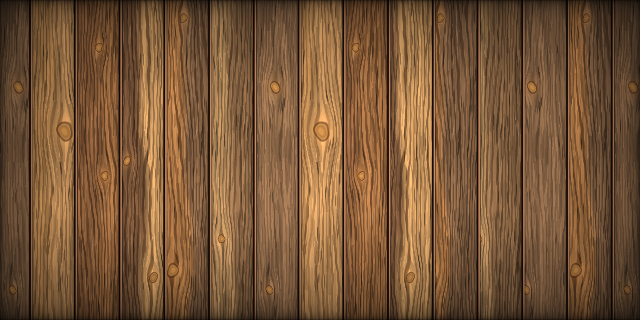
A Shadertoy shader for this texture:

```glsl
// Weathered vertical planks: six board types recur across the wall, sliding a little each cycle.
// Layered sines bend the grain, which parts around knots; stretched cellular noise
// adds fibres, mottling and worn streaks. Dark seams and a vignette finish it.

const float PITCH = 0.13985;        // plank width, in canvas heights
const float FIRST_SEAM = 0.0938;
const float SEAM_HALF = 0.0027;
const float LIP_WIDTH = 0.0045;     // lit edge beside each seam
const float GROOVE_HALF = 0.0012;   // thin dark line beyond the lip
const float CYCLE_SLIDE = 0.26;     // sideways slide of the boards per cycle
const float MINOR_KNOT = 0.013;
const float GRAIN_DARK = 0.48;
const float EXPOSURE = 1.15;
const float TAU = 6.28318;

const vec3 SEAM_COLOR = vec3(0.08, 0.04, 0.02);
const vec3 LIP_COLOR = vec3(0.70, 0.49, 0.35);
const vec3 KNOT_COLOR = vec3(0.78, 0.54, 0.28);
const vec3 KNOT_RIM = vec3(0.30, 0.17, 0.08);
const vec3 WORN_COLOR = vec3(0.72, 0.56, 0.39);

// Board types: grey, gold, russet, striped, orange, mixed
const vec3 LEFT_TONE[6] = vec3[6](
    vec3(0.53, 0.39, 0.27), vec3(0.69, 0.50, 0.30), vec3(0.55, 0.37, 0.23),
    vec3(0.47, 0.33, 0.22), vec3(0.67, 0.46, 0.27), vec3(0.69, 0.53, 0.35));
const vec3 RIGHT_TONE[6] = vec3[6](
    vec3(0.54, 0.40, 0.28), vec3(0.73, 0.54, 0.34), vec3(0.59, 0.40, 0.24),
    vec3(0.76, 0.57, 0.36), vec3(0.49, 0.36, 0.25), vec3(0.50, 0.37, 0.25));
// Main knot in xy, minor knot in zw: x in plank widths, y in canvas heights
const vec4 KNOTS[6] = vec4[6](
    vec4(0.74, 0.727, 0.61, 0.094), vec4(0.78, 0.591, 0.50, 1.3),
    vec4(0.67, 0.451, 0.54, 0.852), vec4(0.76, 0.133, 0.17, 0.497),
    vec4(0.19, 0.154, 0.43, 0.943), vec4(0.28, 0.253, 0.50, 1.3));
const float KNOT_SIZE[6] = float[6](0.017, 0.027, 0.013, 0.015, 0.020, 0.012);
const float GRAIN_LINES[6] = float[6](14.0, 11.0, 12.0, 11.0, 11.0, 12.0);
const float GRAIN_STRENGTH[6] = float[6](0.42, 0.62, 0.80, 0.82, 0.80, 0.72);

vec2 hash2(vec2 p) {
    vec3 h = fract(p.xyx * vec3(0.1031, 0.1030, 0.0973));
    h += dot(h, h.yzx + 33.33);
    return fract((h.xx + h.yz) * h.zy);
}

// Distance to the nearest feature point, and that cell's random value
vec2 cellular(vec2 p) {
    vec2 cell = floor(p), nearest = vec2(9.0, 0.0);
    for (int j = -1; j <= 1; j++)
    for (int i = -1; i <= 1; i++) {
        vec2 c = cell + vec2(i, j), h = hash2(c);
        float d = length(c + 0.15 + 0.7 * h - p);
        if (d < nearest.x) nearest = vec2(d, fract(h.x * 7.3 + h.y * 3.1));
    }
    return nearest;
}

// Grain phase at x (plank widths) and y (canvas heights)
float grainPhase(float x, float y, float lines, float seed) {
    float bend = 1.2 * sin(2.8 * x + 1.7 * seed) * sin(3.3 * y + seed);
    bend += 0.50 * sin(7.1 * y - 3.0 * x + 2.4 * seed);
    bend += 0.16 * sin(17.0 * y + 7.0 * x + seed);
    bend += 0.08 * sin(43.0 * y + 11.0 * x) + 0.04 * sin(97.0 * y - 21.0 * x + seed);
    return lines * x + bend + 0.28 * sin(11.0 * x + 3.0 * seed);
}

vec3 boardColor(float x, float y, int type, float seed) {
    // Part the grain around both knots, remembering the nearer one
    float grainX = x, knotDist = 99.0;
    for (int k = 0; k < 2; k++) {
        vec2 center = k == 0 ? KNOTS[type].xy : KNOTS[type].zw;
        float radius = k == 0 ? KNOT_SIZE[type] : MINOR_KNOT;
        vec2 d = vec2((x - center.x) * PITCH, y - center.y) / radius;
        vec2 reach = d * vec2(0.48, 0.25);
        grainX -= 0.85 * (x - center.x) * exp(-dot(reach, reach));
        d += 0.10 * sin(3.0 * d.yx + seed);
        knotDist = min(knotDist, length(d * vec2(1.2, 0.95)));
    }

    // Base tone, broad mottling and long fine fibres
    float wander = 0.08 * sin(5.0 * y + seed) + 0.04 * sin(13.0 * y + 2.0 * seed);
    vec3 color = mix(LEFT_TONE[type], RIGHT_TONE[type], smoothstep(0.38, 0.62, grainX + wander));
    vec2 offset = vec2(17.0, 31.0) * (seed + 1.0);
    float sway = 0.02 * sin(9.0 * y + seed) + 0.01 * sin(31.0 * y + 5.0 * x);
    vec2 mottle = cellular(vec2((grainX + sway) * 4.0, y * 3.0) + offset);
    vec2 fibre = cellular(vec2((grainX + sway) * 36.0, y * 12.0) + offset);
    color *= 0.86 + 0.36 * (mottle.x - 0.4) + 0.26 * fibre.y;

    // Thin dark growth lines of uneven strength, broken a little by the fibres
    float phase = grainPhase(grainX, y, GRAIN_LINES[type], seed);
    float line = smoothstep(0.48, 0.90, 0.5 + 0.5 * sin(TAU * phase));
    float uneven = 0.70 + 0.22 * sin(2.3 * phase + 4.0 * y + seed) + 0.16 * (fibre.y - 0.5);
    color *= mix(vec3(1.0), GRAIN_DARK * vec3(1.0, 0.90, 0.80), line * uneven * GRAIN_STRENGTH[type]);

    // Worn pale streaks and narrow dark cracks
    vec2 wear = cellular(vec2((grainX + sway) * 24.0, y * 14.0) + offset.yx);
    float streak = 1.0 - smoothstep(0.20, 0.40, wear.x);
    color = mix(color, WORN_COLOR, 0.38 * streak * step(0.87, wear.y));
    color *= 1.0 - 0.36 * streak * step(wear.y, 0.08);

    // Knot: warm halo, pale ringed heart, thin dark rim
    float rings = 0.92 + 0.08 * sin(8.0 * knotDist);
    color += vec3(0.16, 0.10, 0.04) * exp(-0.30 * knotDist * knotDist);
    color = mix(color, KNOT_COLOR * rings, 1.0 - smoothstep(0.70, 0.95, knotDist));
    float rim = 1.0 - smoothstep(0.04, 0.22, abs(knotDist - 0.98));
    return mix(color, KNOT_RIM, 0.60 * rim);
}

void mainImage(out vec4 fragColor, in vec2 fragCoord) {
    vec2 uv = fragCoord / iResolution.xy;
    vec2 p = fragCoord / iResolution.y;
    float soft = 0.6 / iResolution.y;

    // Plank slot, then board type; the last two slots skip ahead in the sequence
    float across = (p.x - FIRST_SEAM) / PITCH + 1.0;
    float slot = floor(across), local = across - slot;
    if (slot > 12.5) slot = 4.0 + 2.0 * (slot - 13.0);
    float cycle = floor(slot / 6.0), type = slot - 6.0 * cycle;
    vec3 color = boardColor(local + CYCLE_SLIDE * cycle, p.y, int(type), type);

    // Seams with soft shade on both sides, and a grooved, lit lip on the right
    float fromLeft = local * PITCH;
    float seam = min(fromLeft, PITCH - fromLeft);
    float lipEnd = SEAM_HALF + LIP_WIDTH;
    color *= 1.0 - 0.35 * exp(-seam / 0.006);
    float groove = abs(fromLeft - lipEnd - GROOVE_HALF) - GROOVE_HALF;
    color *= 0.50 + 0.50 * smoothstep(-soft, soft, groove);
    color = mix(LIP_COLOR, color, smoothstep(-soft, soft, fromLeft - lipEnd));
    color = mix(SEAM_COLOR, color, smoothstep(-soft, soft, seam - SEAM_HALF));

    // Vignette
    vec2 falloff = pow(4.0 * uv * (1.0 - uv), vec2(0.17, 0.26));
    fragColor = vec4(color * EXPOSURE * falloff.x * falloff.y, 1.0);
}
```
